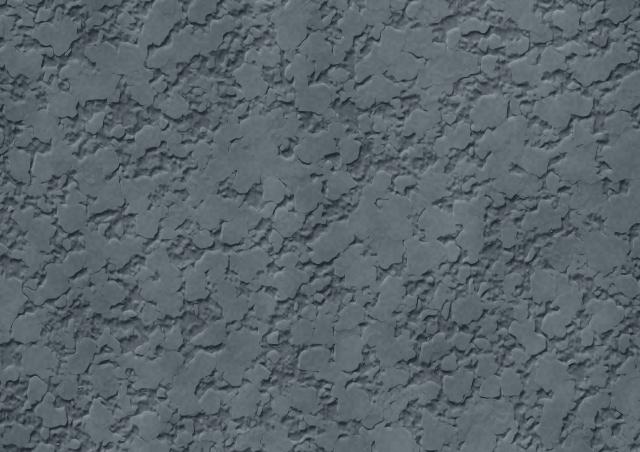
Give the GLSL for this texture, as a WebGL 2 fragment shader.

```glsl
#version 300 es
precision highp float;
// Knocked-down stucco in slate grey: flattened, overlapping plaster dabs
// above a crumbly ground. Both form one height field, which is lit from
// the upper left by comparing heights a short way toward the light.

uniform vec2 u_resolution;
out vec4 fragColor;

vec3 hash3(vec2 p) {
  vec3 q = fract(p.xyx * vec3(0.1031, 0.1030, 0.0973));
  q += dot(q, q.yxz + 33.33);
  return fract((q.xxy + q.yzz) * q.zyx);
}

float noise(vec2 p) {
  vec2 i = floor(p), f = fract(p);
  f = f * f * (3.0 - 2.0 * f);
  float low = mix(hash3(i).x, hash3(i + vec2(1, 0)).x, f.x);
  float high = mix(hash3(i + vec2(0, 1)).x, hash3(i + vec2(1, 1)).x, f.x);
  return mix(low, high, f.y);
}

vec2 noise2(vec2 p) {
  return vec2(noise(p), noise(p + 57.3)) - 0.5;
}

// Highest flat-topped dab at p, one dab per grid cell
float dabs(vec2 p, float cell, float minRadius, float maxRadius, float seed) {
  vec2 q = p / cell, base = floor(q);
  float top = 0.0;
  for (int y = -1; y <= 1; y++) {
    for (int x = -1; x <= 1; x++) {
      vec2 id = base + vec2(x, y);
      vec3 rnd = hash3(id + seed);
      vec3 form = hash3(id + seed + 91.0);
      vec2 d = q - id - rnd.xy;
      d.x -= mix(-0.1, 0.5, form.x) * d.y;
      d *= vec2(1.05, mix(0.85, 1.2, form.y));
      float inside = (mix(minRadius, maxRadius, rnd.z) - length(d)) * cell;
      top = max(top, smoothstep(-0.003, 0.0035, inside) * mix(0.78, 1.0, form.z));
    }
  }
  return top;
}

// Crumbly ground between the dabs, its grain rising gently to the right
float ground(vec2 p) {
  vec2 q = mat2(0.75, -0.42, 0.35, 1.1) * p + 0.012 * noise2(p * 60.0);
  float n = 0.45 * noise(q * 52.0) + 0.35 * noise(q * 100.0 + 13.0)
          + 0.2 * noise(p * 180.0 + 29.0);
  return 0.92 * smoothstep(0.28, 0.72, n);
}

float height(vec2 p) {
  vec2 q = p + 0.02 * noise2(p * 36.0) + 0.01 * noise2(p * 85.0);
  float spread = 0.26 * (noise(p * 6.0 + 4.0) - 0.5);
  float large = dabs(q, 0.058, 0.22 + spread, 0.66 + spread, 7.0);
  float small = dabs(q, 0.035, 0.03, 0.5 + spread, 143.0);
  return max(ground(p), max(large, small * 0.95));
}

void main() {
  vec2 p = gl_FragCoord.xy / u_resolution.y;
  vec2 across = gl_FragCoord.xy / u_resolution;
  vec2 toLight = normalize(vec2(-0.42, 1.0));

  // Positive rise means that something higher blocks the light
  float h = height(p);
  float rise = 0.55 * height(p + toLight * 0.0045)
             + 0.45 * height(p + toLight * 0.0095) - h;
  float shadow = max(rise, 0.0);
  float rim = max(-rise, 0.0);
  float flatTop = smoothstep(0.55, 0.9, h);

  // Brightness: smooth dabs, duller hollows, shadows and lit rims
  float tone = mix(0.338, 0.386, flatTop);
  tone += 0.065 * (noise(p * vec2(10.0, 4.0)) - 0.5);
  tone += 0.04 * (noise(p * 30.0) - 0.5);
  tone += 0.04 * (noise(p * 150.0) - 0.5);
  tone += 0.15 * rim - 0.27 * shadow;
  tone -= 0.035 * smoothstep(0.3, 0.0, across.x);
  tone -= 0.015 * smoothstep(0.75, 1.0, across.x);
  tone = max(tone, 0.13);

  // Slate tint, a little more mauve in the hollows
  vec3 colour = tone + vec3(0.0, 0.04, 0.066);
  colour += (1.0 - flatTop) * vec3(0.004, -0.003, -0.004);
  fragColor = vec4(colour, 1.0);
}
```
